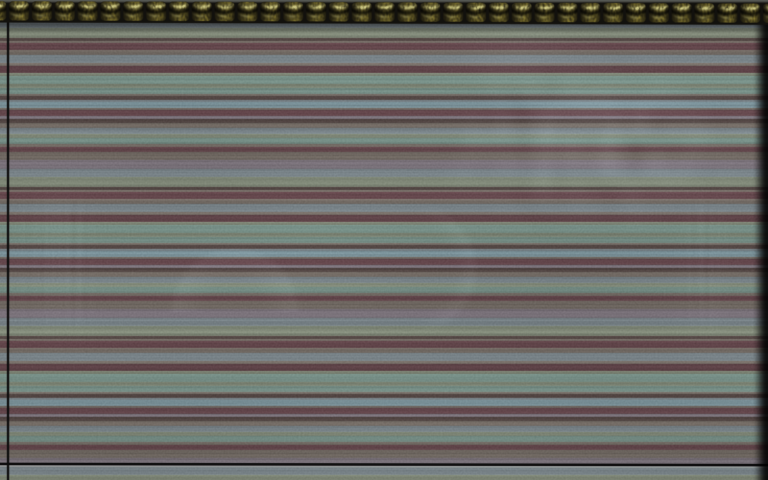
Reproduce this pattern procedurally as a Shadertoy shader.

```glsl
// Glossy panel of fine muted horizontal stripes under a gold beaded moulding.
#define PERIOD 0.3104       // height of one stripe sequence
#define PHASE 0.0875        // top of the first full sequence
#define SEQUENCE 149.0      // sum of the stripe widths
#define BEAD 0.0476         // bead spacing
#define BEAD_SHIFT 0.016    // left edge of the first whole bead
#define MOULDING 0.047      // height of the beaded strip
#define SEAM_X 0.0167       // vertical panel joint
#define SEAM_Y 0.9665       // horizontal panel joint
#define FINE_LINES 0.085    // contrast of the hairline stripes
#define GRAIN 0.035         // surface speckle
#define GLOSS 0.055         // strength of the faint reflections

const int STRIPES = 29;
const float WIDTHS[STRIPES] = float[](
    7., 5., 8., 3., 7., 3., 8., 4., 6., 2., 4., 2., 6., 2., 6.,
    3., 4., 5., 6., 4., 6., 3., 5., 8., 9., 8., 10., 3., 2.);
const int TONES[STRIPES] = int[](
    0, 1, 2, 1, 0, 4, 3, 4, 3, 1, 5, 2, 6, 1, 0,
    7, 5, 1, 2, 4, 3, 1, 0, 1, 7, 2, 4, 5, 1);
// maroon, taupe, grey blue, sea green, sage, brown, pale blue, mauve
const vec3 PALETTE[8] = vec3[](
    vec3(.38, .27, .29), vec3(.44, .41, .385), vec3(.47, .51, .53),
    vec3(.45, .54, .51), vec3(.48, .51, .45), vec3(.33, .28, .27),
    vec3(.48, .57, .60), vec3(.46, .43, .46));

vec2 gradientAt(vec2 cell) {
    vec3 h = fract(cell.xyx * vec3(.1031, .1030, .0973));
    h += dot(h, h.yzx + 33.33);
    return fract((h.xx + h.yz) * h.zy) * 2. - 1.;
}

float gradientNoise(vec2 p) {
    vec2 i = floor(p), f = p - i;
    vec2 u = f * f * f * (f * (f * 6. - 15.) + 10.);
    vec2 e = vec2(0, 1);
    return mix(
        mix(dot(gradientAt(i), f), dot(gradientAt(i + e.yx), f - e.yx), u.x),
        mix(dot(gradientAt(i + e), f - e), dot(gradientAt(i + 1.), f - 1.), u.x), u.y);
}

float lineMask(float distance, float halfWidth, float pixel) {
    return 1. - smoothstep(halfWidth - .5 * pixel, halfWidth + pixel, abs(distance));
}

vec3 stripeColor(float y, float pixel) {
    float t = fract((y - PHASE) / PERIOD) * SEQUENCE;
    float soft = .8 + pixel * SEQUENCE / PERIOD;
    float edge = 0.;
    vec3 color = PALETTE[TONES[STRIPES - 1]];
    for (int i = 0; i < STRIPES; i++) {
        color = mix(color, PALETTE[TONES[i]], smoothstep(edge, edge + soft, t));
        edge += WIDTHS[i];
    }
    // Hairlines: one set follows the sequence, one varies down the panel
    float hair = gradientNoise(vec2(3.7, t * .43)) + .6 * gradientNoise(vec2(8.3, y * 170.));
    return color * (1. + FINE_LINES * 2. * hair);
}

float reflections(vec2 p) {
    vec2 a = (p - vec2(1.23, .30)) / vec2(.24, .13);
    float cloud = exp(-dot(a, a)) * (1. + 1.5 * gradientNoise(p * vec2(17., 12.)));
    vec2 b = (p - vec2(1.08, .11)) / vec2(.13, .09);
    cloud += .5 * exp(-dot(b, b));
    // Upright streaks near both sides
    float side = exp(-pow((p.x - .12) / .06, 2.)) + .7 * exp(-pow((p.x - 1.47) / .05, 2.));
    float streak = side * (.4 + gradientNoise(vec2(p.x * 75., p.y * 2.)))
        * smoothstep(.36, .48, p.y) * smoothstep(.78, .6, p.y);
    // Two curved glints
    float ringA = length(p - vec2(.49, .65)) - .13;
    float ringB = length(p - vec2(.86, .56)) - .13;
    float arcs = smoothstep(.012, -.01, ringA) * smoothstep(-.08, 0., ringA) * step(p.y, .65)
        + smoothstep(.012, -.01, ringB) * smoothstep(-.05, 0., ringB) * smoothstep(.86, .94, p.x);
    return cloud + .7 * streak + .45 * arcs;
}

vec3 mouldingColor(vec2 p, float pixel) {
    float cell = (p.x - BEAD_SHIFT) / BEAD;
    float id = floor(cell);
    vec2 q = vec2((cell - id - .5) * BEAD, p.y - .0225 - .003 * p.x);
    vec2 corner = abs(q) - vec2(.0125, .0115);
    float d = length(max(corner, 0.)) + min(max(corner.x, corner.y), 0.) - .0085;
    float bow = q.y + 14. * q.x * q.x;
    float ripple = gradientNoise(vec2(q.x * 190. + id * 5.3, q.y * 130.));
    float body = smoothstep(-.024, .004, q.x) * smoothstep(.024, .007, q.x);
    vec3 gold = mix(vec3(.10, .09, .05), vec3(.43, .39, .16), body * (.75 + .8 * ripple));
    float glint = exp(-pow((bow + .009) / .0042, 2.)) * (.85 + ripple);
    glint += .45 * exp(-pow((bow - .010) / .0035, 2.)) * smoothstep(.012, -.008, q.x);
    gold = mix(gold, vec3(.78, .76, .50), clamp(glint * body, 0., 1.));
    gold *= 1. - .65 * exp(-pow((bow - .002) / .005, 2.));
    vec3 back = mix(vec3(.33, .34, .32), vec3(.07, .065, .05), smoothstep(.001, .008, p.y));
    return mix(back, gold, smoothstep(pixel, -pixel, d));
}

void mainImage(out vec4 fragColor, in vec2 fragCoord) {
    float pixel = 1. / iResolution.y;
    vec2 p = vec2(fragCoord.x, iResolution.y - fragCoord.y) * pixel;
    float width = iResolution.x * pixel;

    // Striped panel with gloss, mottling and speckle
    vec3 color = stripeColor(p.y, pixel);
    color += GLOSS * reflections(p) * vec3(.95, 1., 1.05);
    color *= 1. + .07 * gradientNoise(p * vec2(2.1, 2.7));
    color += GRAIN * gradientNoise(p * 230.);

    // Panel joints, each with a pale bevel
    float below = p.y - SEAM_Y - .0015 * p.x;
    color = mix(color, vec3(.61, .64, .63), .7 * lineMask(below - .0045, .0015, pixel));
    color = mix(color, vec3(.04), .95 * lineMask(below, .0021, pixel));
    color = mix(color, vec3(.05), .9 * lineMask(p.x - SEAM_X, .0021, pixel));

    // Shadows under the moulding and at the right edge
    color *= mix(.6, 1., smoothstep(MOULDING, MOULDING + .025, p.y));
    color *= mix(.12, 1., smoothstep(.002, .034, width - p.x));

    float strip = smoothstep(pixel, -pixel, p.y - MOULDING - .003 * p.x);
    color = mix(color, mouldingColor(p, pixel), strip);
    fragColor = vec4(clamp(color, 0., 1.), 1.);
}
```
